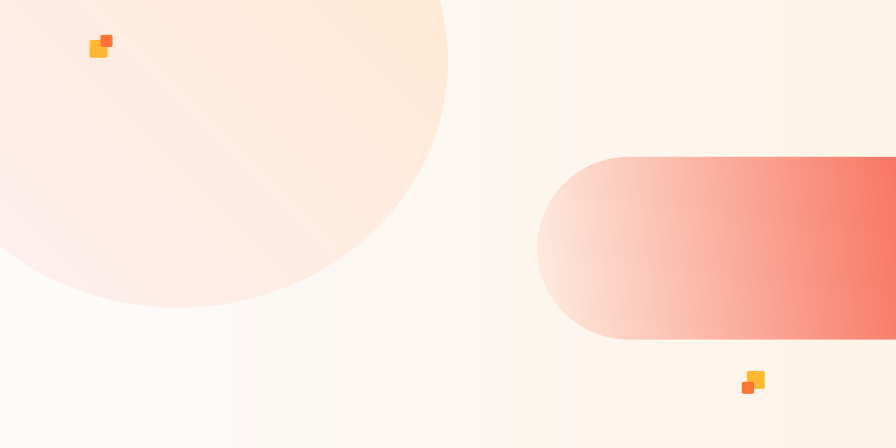
Give the GLSL for this background, as a Shadertoy shader.

```glsl
// Pale warm backdrop with a large peach ellipse at upper left, a coral
// capsule running off the right edge, and two pairs of rounded tiles.
// Each shape is a signed distance, filled with a linear gradient.

#define ELLIPSE_CENTER vec2(0.398, 0.865)
#define ELLIPSE_RADII  vec2(0.602, 0.552)
#define CAPSULE_START  vec2(1.403, 0.446)
#define CAPSULE_RADIUS 0.204
#define CAPSULE_TILT   0.13
#define BIG_TILE       0.0200
#define SMALL_TILE     0.0136
#define TILE_OFFSET    0.0176
#define TILE_ROUNDING  0.0045

const vec3 AMBER  = vec3(1.0, 0.72, 0.20);
const vec3 ORANGE = vec3(1.0, 0.45, 0.215);

// Approximate distance to an ellipse, accurate near its edge
float ellipseDistance(vec2 p, vec2 radii) {
    float k = length(p / radii);
    float slope = length(p / (radii * radii));
    return k * (k - 1.0) / max(slope, 1e-4);
}

// Capsule that extends without end to the right
float capsuleDistance(vec2 p, float radius) {
    return length(vec2(min(p.x, 0.0), p.y)) - radius;
}

float tileDistance(vec2 p, float halfSize) {
    vec2 q = abs(p) - halfSize + TILE_ROUNDING;
    return length(max(q, 0.0)) + min(max(q.x, q.y), 0.0) - TILE_ROUNDING;
}

// Antialiased coverage, one pixel wide
float coverage(float dist) {
    return clamp(0.5 - dist * iResolution.y, 0.0, 1.0);
}

vec3 backdropColor(vec2 p) {
    vec3 color = mix(vec3(0.992, 0.982, 0.982), vec3(0.989, 0.968, 0.943),
                     smoothstep(0.0, 1.0, p.x));
    color = mix(color, vec3(0.995, 0.961, 0.934), smoothstep(0.95, 1.4, p.x));
    return mix(color, vec3(0.992, 0.957, 0.908), smoothstep(1.4, 1.95, p.x));
}

vec3 ellipseColor(vec2 p) {
    float t = clamp((p.x + p.y - 0.45) / 1.4, 0.0, 1.0);
    return mix(vec3(0.996, 0.934, 0.930), vec3(1.0, 0.918, 0.845), t);
}

vec3 capsuleColor(vec2 p) {
    float along = p.x + CAPSULE_TILT * (p.y - CAPSULE_START.y);
    float t = clamp((along - 1.2) / 0.82, 0.0, 1.0);
    return mix(vec3(0.992, 0.914, 0.868), vec3(0.973, 0.470, 0.395), t);
}

void mainImage(out vec4 fragColor, in vec2 fragCoord) {
    vec2 p = fragCoord / iResolution.y;

    // Backdrop and the two large shapes
    vec3 color = backdropColor(p);
    color = mix(color, ellipseColor(p),
                coverage(ellipseDistance(p - ELLIPSE_CENTER, ELLIPSE_RADII)));
    color = mix(color, capsuleColor(p),
                coverage(capsuleDistance(p - CAPSULE_START, CAPSULE_RADIUS)));

    // Tile pairs, the second turned by half a circle
    for (int i = 0; i < 2; i++) {
        vec2 center = i == 0 ? vec2(0.220, 0.891) : vec2(1.687, 0.152);
        vec2 q = (p - center) * (i == 0 ? 1.0 : -1.0);
        color = mix(color, AMBER, coverage(tileDistance(q, BIG_TILE)));
        color = mix(color, ORANGE,
                    coverage(tileDistance(q - TILE_OFFSET, SMALL_TILE)));
    }

    fragColor = vec4(color, 1.0);
}
```
